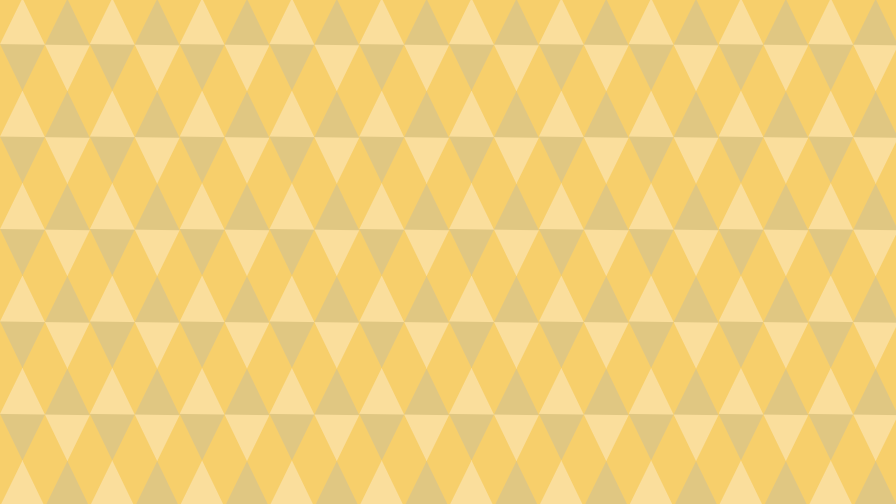
Reproduce this pattern procedurally as a Shadertoy shader.

```glsl
// Harlequin rows of golden diamonds split by pale and khaki triangles.

// Coverage of a shape whose edge lies at zero distance (in canvas heights).
float coverage(float dist) {
    return clamp(dist * iResolution.y + 0.5, 0.0, 1.0);
}

void mainImage(out vec4 fragColor, in vec2 fragCoord) {
    vec2 p = fragCoord / iResolution.y;
    vec2 cell = vec2(0.0891, 0.18345); // triangle base, row spacing

    // Columns alternate; every pair shares one slightly tilted base line.
    float column = floor(p.x / cell.x);
    float across = fract(p.x / cell.x) - 0.5;
    float tilt = 0.0025 * (fract(p.x / (2.0 * cell.x)) - 0.5);

    // Signed offset from the nearest base line, in row units.
    float row = (p.y + tilt - 0.9113) / cell.y;
    float offset = row - floor(row + 0.5);

    // Triangles point up and down from each base line.
    float inside = 0.5 - abs(across) - abs(offset);
    float triangle = coverage(inside / length(1.0 / cell));

    // Pale above and khaki below, swapped on odd columns.
    float above = coverage(offset * cell.y);
    float pale = mod(column, 2.0) < 0.5 ? above : 1.0 - above;

    vec3 gold = vec3(0.97, 0.81, 0.42);
    vec3 cream = vec3(0.98, 0.87, 0.61);
    vec3 khaki = vec3(0.88, 0.78, 0.51);
    fragColor = vec4(mix(gold, mix(khaki, cream, pale), triangle), 1.0);
}
```
